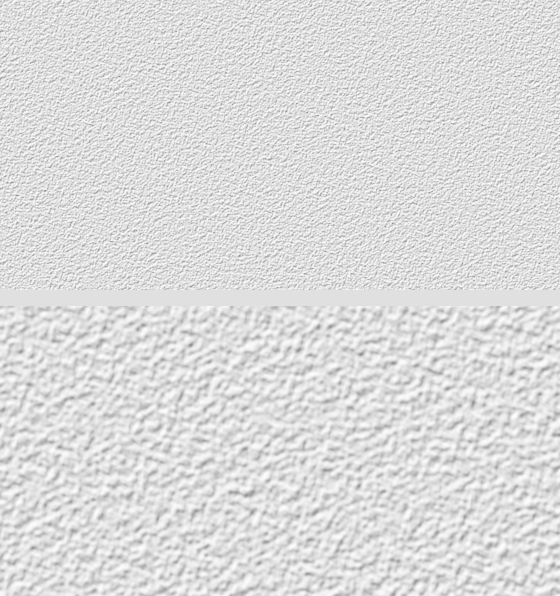
Top, the full canvas; bottom, a detail of the centre.
Give the GLSL for this texture, as a Shadertoy shader.

```glsl
// Fine white stucco plaster, embossed by light from the upper left.

const vec2 LIGHT_DIR = vec2(-0.47, 0.88);
const float LIGHT_STEP = 0.0018;   // half the slope baseline, in canvas heights
const float SLOPE_GAIN = 1.42;     // brings the slope to about unit deviation
const vec3 PLASTER = vec3(0.872);

// Pseudo-random value from 0 to 1 for a lattice point
float hash(vec2 cell) {
    vec3 q = fract(cell.xyx * vec3(0.1031, 0.1030, 0.0973));
    q += dot(q, q.yzx + 33.33);
    return fract((q.x + q.y) * q.z);
}

// Ramp of one lattice corner, seen from an offset within the cell
float cornerRamp(vec2 cell, vec2 offset) {
    float angle = 6.28319 * hash(cell);
    return dot(vec2(cos(angle), sin(angle)), offset);
}

float gradientNoise(vec2 p) {
    vec2 i = floor(p), f = fract(p);
    vec2 u = f * f * f * (f * (f * 6.0 - 15.0) + 10.0);
    vec2 e = vec2(1.0, 0.0);
    float low = mix(cornerRamp(i, f), cornerRamp(i + e, f - e), u.x);
    float high = mix(cornerRamp(i + e.yx, f - e.yx), cornerRamp(i + e.xx, f - e.xx), u.x);
    return mix(low, high, u.y);
}

vec2 rotate(vec2 p, float angle) {
    float c = cos(angle), s = sin(angle);
    return vec2(c * p.x - s * p.y, s * p.x + c * p.y);
}

// Noise of a given frequency on its own turned lattice
float turnedNoise(vec2 p, float frequency, float angle) {
    return gradientNoise(rotate(p, angle) * frequency + 17.0 * angle);
}

// Flattens tops and hollows, leaving steep narrow flanks
float plateau(float height, float sharpness) {
    return 1.4 * tanh(sharpness * height) / sharpness;
}

// Relief: faint lumps, flat-topped grains and fine grit
float plasterHeight(vec2 p) {
    float lumps = turnedNoise(p, 60.0, 0.4);
    float grains = plateau(turnedNoise(p, 112.0, 1.1), 3.0);
    float grit = turnedNoise(p, 172.0, 2.3);
    return 0.40 * lumps / 60.0 + 0.90 * grains / 112.0 + 0.45 * grit / 172.0;
}

// Slope facing the light: positive when lit, negative in shade
float litSlope(vec2 p, vec2 lightDir, float stepSize) {
    vec2 d = lightDir * stepSize;
    return (plasterHeight(p - d) - plasterHeight(p + d)) / (2.0 * stepSize);
}

// Tone curve with compressed highlights and deeper shadows
vec3 shadePlaster(vec3 base, float slope) {
    return clamp(base + 0.072 * slope - 0.011 * slope * slope, 0.58, 1.0);
}

void mainImage(out vec4 fragColor, in vec2 fragCoord) {
    vec2 p = fragCoord / iResolution.y;
    float slope = SLOPE_GAIN * litSlope(p, LIGHT_DIR, LIGHT_STEP);
    fragColor = vec4(shadePlaster(PLASTER, slope), 1.0);
}
```
